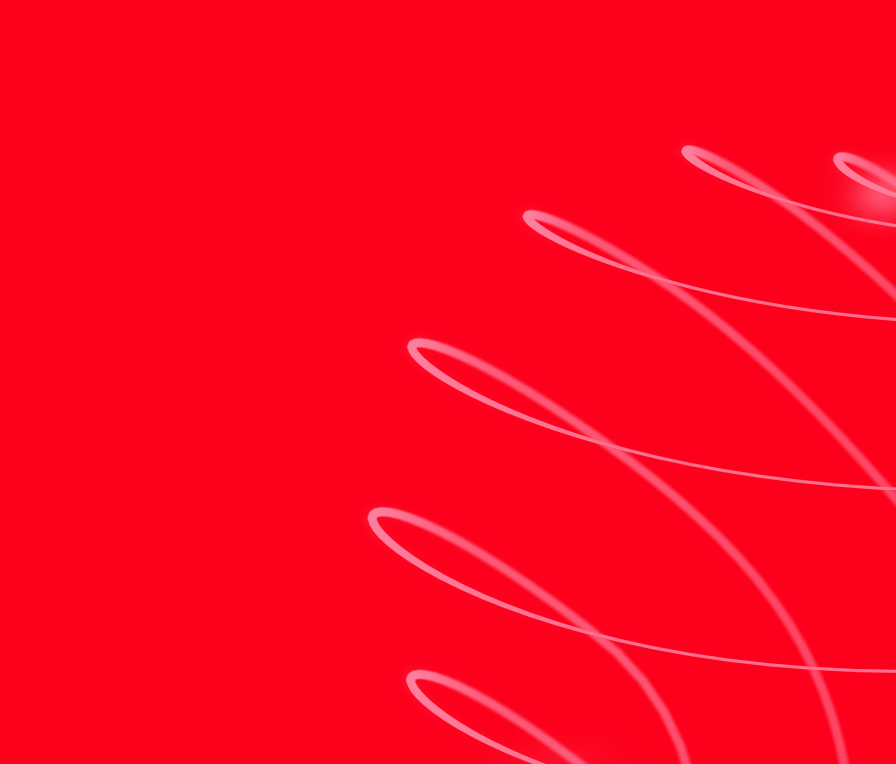
Write a Shadertoy shader that draws this background.

```glsl
// Luminous pink coil sweeping over flat red.
// Each turn is a self-crossing cubic: a soft broad strand runs down to the right,
// a fine crisp strand runs below it, and both share one rounded tip.

const vec2 CANVAS = vec2(768.0, 656.0);   // drawing units across the canvas
const vec3 RED  = vec3(0.988, 0.0, 0.108);
const vec3 PINK = vec3(0.995, 0.51, 0.63);

const int TURNS = 6;
const int STEPS = 30;
const float REACH = 2.1;                  // curve parameter at the strand ends

// Per turn: tip, offset from tip to crossing, loop opening, bend past the crossing
const vec2 TIP[TURNS] = vec2[](vec2(718, 519), vec2(588, 526), vec2(452, 470),
                               vec2(353, 358), vec2(319, 211), vec2(352, 72));
const vec2 CROSSING[TURNS] = vec2[](vec2(75, -38), vec2(81, -41), vec2(112, -53),
                                    vec2(168, -84), vec2(192, -100), vec2(169, -91));
const float OPENING[TURNS] = float[](20.0, 15.0, 20.0, 37.0, 50.0, 45.0);
const vec2 BEND[TURNS] = vec2[](vec2(0), vec2(-20, 0), vec2(-60, 0),
                                vec2(-302, 203), vec2(-600, 0), vec2(0));

const vec2 FLARE_POS = vec2(757, 488);
const vec2 FLARE_SIZE = vec2(27, 21);
const float FLARE_GAIN = 0.6;
const vec2 HAZE_POS = vec2(482, 2);
const vec2 HAZE_SIZE = vec2(42, 18);
const float HAZE_GAIN = 0.1;

// Point on a turn; side is +1 for the broad strand and -1 for the fine one
vec2 coilPoint(int turn, float side, float t) {
    vec2 p = TIP[turn] + CROSSING[turn] * t * t;
    p.y += side * OPENING[turn] * (t - t * t * t);
    float past = max(t - 1.0, 0.0);
    return p + step(0.0, side) * BEND[turn] * past * past;
}

// Distance to a strand (x) and the curve parameter at the nearest point (y)
vec2 strandDistance(vec2 p, int turn, float side) {
    vec2 nearest = vec2(1e6, 0.0);
    vec2 a = TIP[turn];
    float dt = REACH / float(STEPS);
    for (int i = 0; i < STEPS; i++) {
        float t = float(i) * dt;
        vec2 b = coilPoint(turn, side, t + dt);
        vec2 ab = b - a;
        float h = clamp(dot(p - a, ab) / dot(ab, ab), 0.0, 1.0);
        float d = length(p - a - ab * h);
        if (d < nearest.x) nearest = vec2(d, t + h * dt);
        a = b;
    }
    return nearest;
}

float band(float d, float halfWidth, float blur) {
    return 1.0 - smoothstep(halfWidth - blur, halfWidth + blur, d);
}

float broadStrand(vec2 s, float pixel) {
    float blur = max(pixel * 0.7, mix(0.8, 2.6, smoothstep(0.05, 0.7, s.y)));
    float gain = mix(0.97, 0.66, smoothstep(0.1, 0.8, s.y));
    gain *= mix(1.0, 0.82, smoothstep(0.9, 1.6, s.y));
    return gain * band(s.x, 3.9, blur);
}

float fineStrand(vec2 s, float pixel) {
    float halfWidth = mix(3.6, 1.35, smoothstep(0.1, 1.2, s.y));
    return mix(0.97, 0.86, smoothstep(0.1, 1.2, s.y))
         * band(s.x, halfWidth, max(pixel * 0.7, 0.6));
}

float softSpot(vec2 p, vec2 center, vec2 size) {
    vec2 q = (p - center) / size;
    return exp(-dot(q, q));
}

void mainImage(out vec4 fragColor, in vec2 fragCoord) {
    vec2 p = fragCoord / iResolution.xy * CANVAS;
    float pixel = CANVAS.y / iResolution.y;

    // Coil strands with a faint halo that fades away from each tip
    float light = 0.0;
    float halo = 0.0;
    for (int i = 0; i < TURNS; i++) {
        vec2 broad = strandDistance(p, i, 1.0);
        vec2 fine = strandDistance(p, i, -1.0);
        light = max(light, max(broadStrand(broad, pixel), fineStrand(fine, pixel)));
        vec2 s = broad.x < fine.x ? broad : fine;
        halo = max(halo, 0.16 * exp(-s.x * s.x / 50.0 - 2.5 * s.y));
    }

    // Flare at the right edge and haze at the bottom
    float glow = FLARE_GAIN * softSpot(p, FLARE_POS, FLARE_SIZE)
               + HAZE_GAIN * softSpot(p, HAZE_POS, HAZE_SIZE);
    light = 1.0 - (1.0 - light) * (1.0 - halo) * (1.0 - glow);

    fragColor = vec4(mix(RED, PINK, light), 1.0);
}
```
